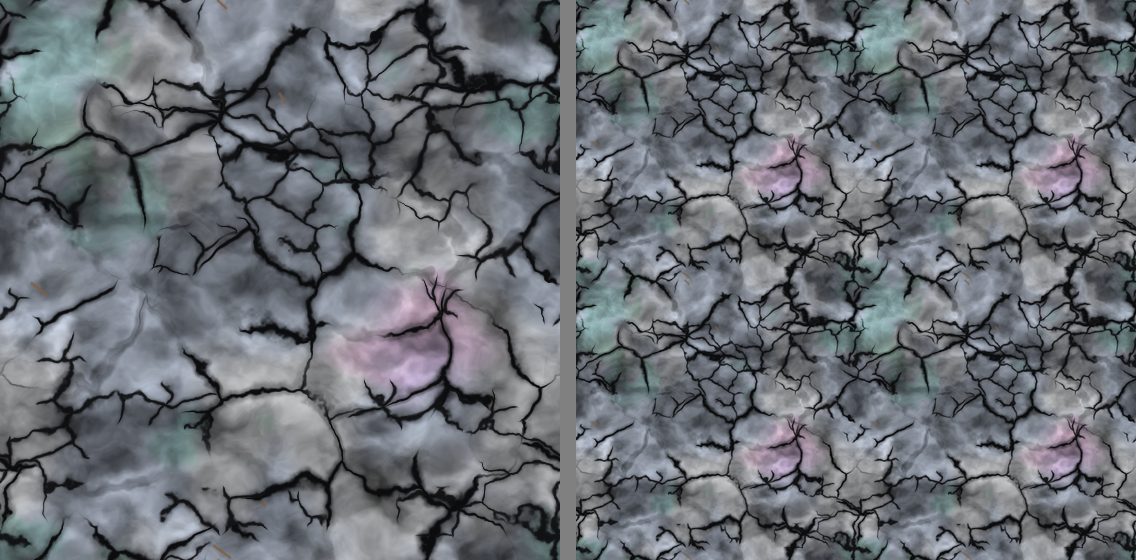
Left, the tile; right, the same tile 2 across and 2 down.
A Shadertoy shader for this texture:

```glsl
const vec3 COOL_STONE = vec3(0.95, 1.0, 1.085);
const vec3 WARM_STONE = vec3(0.995, 1.0, 1.01);
const vec3 CRACK_COLOR = vec3(0.045, 0.046, 0.054);
const vec3 PINK_TINT = vec3(1.13, 0.96, 1.07);
const vec3 MOSS_TINT = vec3(0.88, 1.02, 0.95);
const vec3 TWIG_COLOR = vec3(0.50, 0.37, 0.25);
const vec2 PLATE_GRID = vec2(5.0, 7.0);
const vec2 CHIP_GRID = vec2(10.0, 14.0);
const vec2 PINK_CENTRE = vec2(0.73, 0.35);
const float BASE_TONE = 0.485;
const float PLATE_CRACK = 0.0052;
const float CHIP_CRACK = 0.0036;
const float JITTER = 0.85;
const int TWIGS = 5;

float hash(vec2 p, float seed) {
    return fract(sin(dot(p, vec2(127.1, 311.7)) + seed * 74.7) * 43758.545);
}

vec2 wrapCell(vec2 cell, vec2 period) {
    return cell - period * floor((cell + 0.5) / period);
}

// Value noise that repeats once per canvas
float noise(vec2 uv, vec2 freq, float seed) {
    vec2 p = uv * freq, i = floor(p), f = p - i;
    f = f * f * f * (f * (f * 6.0 - 15.0) + 10.0);
    vec2 a = wrapCell(i, freq), b = wrapCell(i + 1.0, freq);
    return mix(mix(hash(a, seed), hash(vec2(b.x, a.y), seed), f.x),
               mix(hash(vec2(a.x, b.y), seed), hash(b, seed), f.x), f.y);
}

float fbm(vec2 uv, vec2 freq, float seed) {
    float sum = 0.0, amp = 0.5, total = 0.0;
    for (int i = 0; i < 4; i++) {
        sum += amp * noise(uv, freq, seed + float(i));
        total += amp;
        amp *= 0.5;
        freq *= 2.0;
    }
    return sum / total;
}

vec2 warp(vec2 uv, vec2 freq, float seed) {
    return vec2(fbm(uv, freq, seed), fbm(uv, freq, seed + 9.0)) - 0.5;
}

// Vector in canvas units from uv to the seed point of a cell
vec2 toSeed(vec2 uv, vec2 cell, vec2 grid, float seed) {
    vec2 c = wrapCell(cell, grid);
    vec2 jitter = vec2(hash(c, seed), hash(c, seed + 3.0)) - 0.5;
    return (cell + 0.5 + JITTER * jitter) / grid - uv;
}

// x: distance to the nearest plate border, y: random value of the plate
vec2 plates(vec2 uv, vec2 grid, float seed) {
    vec2 home = floor(uv * grid), nearCell = home, nearest = vec2(9.0);
    for (int y = -2; y <= 2; y++)
    for (int x = -2; x <= 2; x++) {
        vec2 cell = home + vec2(x, y);
        vec2 r = toSeed(uv, cell, grid, seed);
        if (dot(r, r) < dot(nearest, nearest)) { nearest = r; nearCell = cell; }
    }
    float border = 1.0;
    for (int y = -2; y <= 2; y++)
    for (int x = -2; x <= 2; x++) {
        if (x == 0 && y == 0) continue;
        vec2 r = toSeed(uv, nearCell + vec2(x, y), grid, seed);
        border = min(border, dot(0.5 * (r + nearest), normalize(r - nearest)));
    }
    return vec2(border, hash(wrapCell(nearCell, grid), seed + 6.0));
}

// x: dark core of a crack, y: soft shade around it
vec2 crack(float dist, float width, float open) {
    float w = width * open, soft = 0.0016 + 0.7 / iResolution.y;
    float core = 1.0 - smoothstep(0.35 * w, w + soft, dist);
    float shade = exp(-dist * dist / (width * width * 6.0));
    return vec2(core * smoothstep(0.0, 0.35, open), shade * open);
}

float segment(vec2 p, vec2 halfAxis) {
    float t = clamp(dot(p, halfAxis) / dot(halfAxis, halfAxis), -1.0, 1.0);
    return length(p - halfAxis * t);
}

void mainImage(out vec4 fragColor, in vec2 fragCoord) {
    vec2 uv = fragCoord / iResolution.xy;

    // Jagged plates and smaller broken chips
    vec2 bent = uv + 0.11 * warp(uv, vec2(6.0), 1.0) + 0.035 * warp(uv, vec2(24.0), 21.0);
    vec2 plate = plates(bent, PLATE_GRID, 2.0);
    vec2 chip = plates(bent + 0.06 * warp(uv, vec2(9.0), 41.0), CHIP_GRID, 5.0);
    float plateOpen = smoothstep(0.25, 0.72, noise(uv, vec2(8.0, 9.0), 11.0));
    float chipOpen = smoothstep(0.52, 0.82, noise(uv, vec2(9.0, 11.0), 14.0));
    vec2 big = crack(plate.x, PLATE_CRACK, plateOpen);
    vec2 small = crack(chip.x, CHIP_CRACK, chipOpen);

    // Cloudy mottling, pale plates and worn rims
    vec2 smear = uv + 0.06 * warp(uv, vec2(12.0), 61.0);
    float broad = fbm(smear, vec2(6.0, 8.0), 71.0);
    float fine = fbm(smear, vec2(19.0, 24.0), 81.0);
    float rim = smoothstep(0.006, 0.016, plate.x) * exp(-plate.x / 0.035);
    float tone = BASE_TONE + 0.5 * (broad - 0.5) + 0.46 * (fine - 0.5);
    tone += 0.06 * (plate.y - 0.5) + 0.04 * (chip.y - 0.5);
    tone += 0.22 * rim * smoothstep(0.42, 0.7, noise(smear, vec2(9.0), 91.0));
    tone += 0.09 * smoothstep(0.86, 0.95, chip.y) * smoothstep(0.0, 0.02, chip.x);

    // Stone hue with pink and mossy stains
    float warmth = smoothstep(0.4, 0.65, fbm(uv, vec2(4.0), 101.0));
    vec3 color = tone * mix(COOL_STONE, WARM_STONE, warmth);
    vec2 fromPink = fract(uv - PINK_CENTRE + 0.5) - 0.5 + 0.25 * warp(uv, vec2(7.0), 111.0);
    float pink = 1.0 - smoothstep(0.05, 0.15, length(fromPink));
    color *= mix(vec3(1.0), PINK_TINT * 1.08, pink);
    color *= mix(vec3(1.0), MOSS_TINT, smoothstep(0.64, 0.76, fbm(uv, vec2(5.0), 121.0)));

    // Scattered twigs
    for (int i = 0; i < TWIGS; i++) {
        vec2 id = vec2(i, 7.0);
        vec2 p = fract(uv - vec2(hash(id, 1.0), hash(id, 2.0)) + 0.5) - 0.5;
        float angle = 2.2 + 0.9 * (hash(id, 3.0) - 0.5);
        float d = segment(p, mix(0.008, 0.018, hash(id, 4.0)) * vec2(cos(angle), sin(angle)));
        color = mix(color, TWIG_COLOR, 0.8 * (1.0 - smoothstep(0.001, 0.0035, d)));
    }

    // Shaded fissures
    color *= (1.0 - 0.5 * big.y) * (1.0 - 0.38 * small.y);
    color = mix(color, CRACK_COLOR, max(big.x, 0.9 * small.x));
    fragColor = vec4(clamp(color, 0.0, 1.0), 1.0);
}
```
